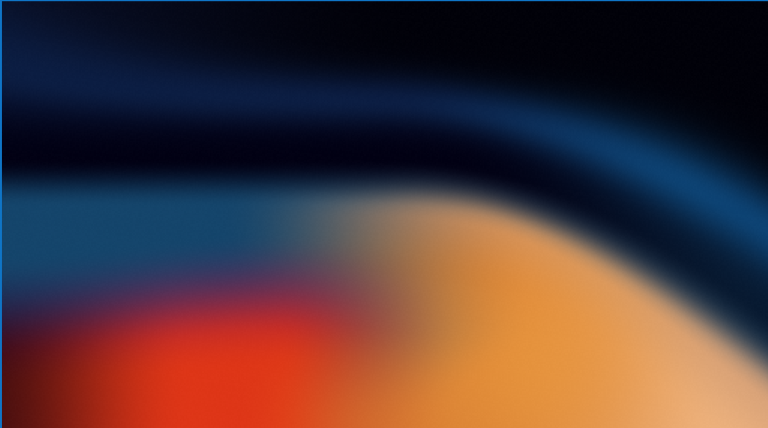
Write a WebGL 2 fragment shader that draws this background.

```glsl
#version 300 es
precision highp float;
// Soft arcs of blue night light above a glowing red, orange and peach horizon.
uniform vec2 u_resolution;
out vec4 fragColor;

float hash(vec2 p) {
    return fract(sin(dot(p, vec2(41.3, 289.1))) * 4375.5);
}

float bell(float d, float width) {
    return exp(-d * d / (width * width));
}

// Height lost by an arc that stays level and then bends down to the right
float bend(float x, float start, float amount) {
    return amount * pow(max(x - start, 0.0), 1.9);
}

// Dark sky crossed by a curved blue band
vec3 sky(vec2 uv) {
    float left = exp(-5.0 * uv.x);
    float right = smoothstep(0.58, 1.0, uv.x);
    float d = uv.y - (0.755 + 0.085 * left - bend(uv.x, 0.5, 1.1));
    float width = d > 0.0 ? 0.06 + 0.09 * left + 0.05 * right
                          : 0.055 + 0.05 * left + 0.035 * right;
    vec3 night = mix(vec3(0.03, 0.05, 0.13), vec3(0.004, 0.004, 0.035), smoothstep(0.0, 0.55, uv.x));
    vec3 trough = mix(vec3(0.006, 0.002, 0.075), vec3(0.03, 0.10, 0.19), right);
    vec3 band = mix(vec3(0.045, 0.115, 0.26), vec3(0.05, 0.26, 0.45), smoothstep(0.5, 0.92, uv.x));
    return mix(mix(trough, night, smoothstep(-0.08, 0.08, d)), band, bell(d, width));
}

// Blue haze turning to orange and peach, with a red pool at lower left
vec3 horizon(vec2 uv, float depth) {
    vec3 haze = mix(vec3(0.08, 0.27, 0.42), vec3(0.24, 0.34, 0.42), smoothstep(0.3, 0.65, uv.x));
    vec3 warm = mix(vec3(0.84, 0.49, 0.20), vec3(0.93, 0.70, 0.50), smoothstep(0.62, 0.95, uv.x));
    warm = mix(warm, vec3(0.80, 0.60, 0.46), 0.7 * smoothstep(0.30, 0.12, depth));
    vec2 amber = (uv - vec2(0.70, 0.16)) / vec2(0.15, 0.28);
    warm = mix(warm, vec3(0.92, 0.60, 0.24), 0.7 * exp(-dot(amber, amber)));

    float warmth = smoothstep(0.28, 0.70, uv.x + 0.12 * smoothstep(0.25, 0.0, uv.y));
    vec3 color = mix(haze, warm, warmth * smoothstep(0.05, 0.17, depth));

    float lift = 0.06 * bell(uv.x - 0.38, 0.25);
    float height = uv.y - lift;
    vec3 red = mix(vec3(0.55, 0.10, 0.29), vec3(0.87, 0.21, 0.09), smoothstep(0.34, 0.08, height));
    red = mix(red, vec3(0.90, 0.36, 0.12), smoothstep(0.30, 0.50, uv.x) * smoothstep(0.25, 0.0, uv.y));
    red *= mix(vec3(0.30, 0.25, 0.65), vec3(1.0), smoothstep(-0.04, 0.25, uv.x));
    float pool = smoothstep(0.40, 0.16, height) * smoothstep(0.60, 0.36, uv.x);
    return mix(color, red, pool);
}

void main() {
    vec2 uv = gl_FragCoord.xy / u_resolution;
    float depth = 0.655 - bend(uv.x, 0.52, 1.43) - uv.y;
    depth /= 1.0 + 0.45 * smoothstep(0.6, 1.0, uv.x);
    vec3 color = mix(sky(uv), horizon(uv, depth), smoothstep(0.025, 0.14, depth));

    // Fine grain
    color += (hash(floor(uv * vec2(512.0, 286.0))) - 0.5) * 0.008;

    // Thin blue rim along the left and top edges
    vec2 pixel = 1.0 / u_resolution;
    vec2 rim = 1.0 - smoothstep(-0.5 * pixel, 0.5 * pixel, vec2(uv.x, 1.0 - uv.y) - vec2(0.0024, 0.003));
    color = mix(color, vec3(0.06, 0.46, 0.78), max(rim.x, rim.y));
    fragColor = vec4(clamp(color, 0.0, 1.0), 1.0);
}
```
